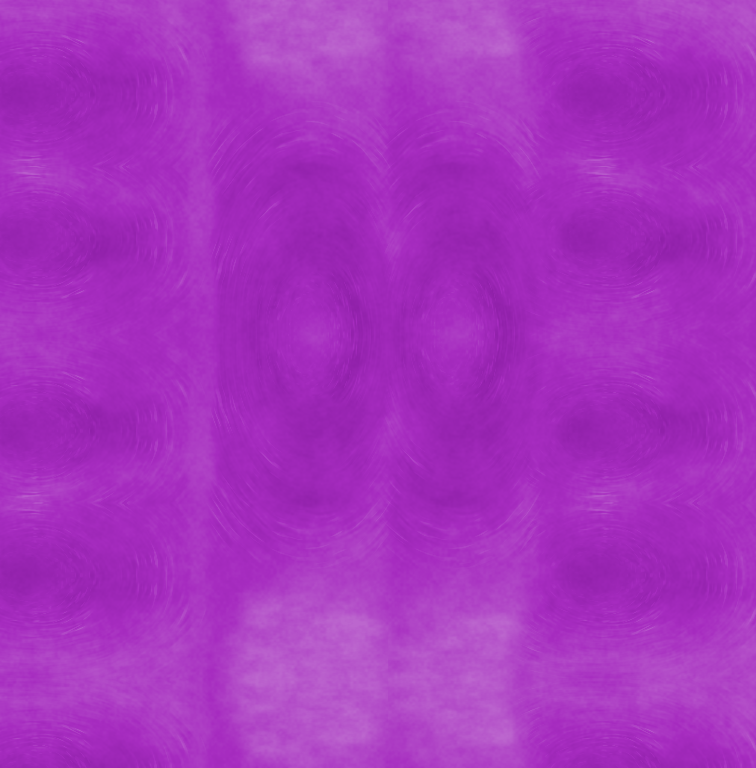
A WebGL 1 fragment shader for this texture:

```glsl
precision highp float;
uniform vec2 u_resolution;

#define ASPECT 0.984
#define MIRROR_Y 0.564
#define HALF_PERIOD 0.449
#define PANEL_LEFT 0.268
#define PANEL_RIGHT 0.690
#define SIDE_SHIFT 0.742
#define STROKE_DEPTH 0.80
#define SCRATCH_DEPTH 0.42
#define GRAIN_DEPTH 0.50
#define DARK vec3(0.560, 0.125, 0.660)
#define BASE vec3(0.652, 0.172, 0.752)
#define PALE vec3(0.725, 0.370, 0.800)

float hash(vec2 p) {
  p = fract(p * vec2(0.1031, 0.1137));
  p += dot(p, p.yx + 33.33);
  return fract((p.x + p.y) * p.x * 7.31);
}

float noise(vec2 p) {
  vec2 i = floor(p), f = fract(p);
  f = f * f * (3.0 - 2.0 * f);
  return mix(mix(hash(i), hash(i + vec2(1, 0)), f.x),
             mix(hash(i + vec2(0, 1)), hash(i + vec2(1, 1)), f.x), f.y);
}

// Layered noise centred on zero
float fbm(vec2 p) {
  float sum = 0.0, gain = 0.5;
  for (int i = 0; i < 4; i++) {
    sum += gain * (noise(p) - 0.5);
    p = mat2(1.62, 1.22, -1.22, 1.62) * p + 17.3;
    gain *= 0.58;
  }
  return sum;
}

float blob(vec2 d, vec2 radii) {
  d /= radii;
  return exp(-dot(d, d));
}

// Broken brush marks and thin scratches bending around an ellipse
float arcStrokes(vec2 d, vec2 radii) {
  vec2 e = d / radii;
  float r = length(e) + 0.10 * fbm(d * 9.0 + 40.0);
  float angle = abs(atan(e.y, e.x));
  float patches = smoothstep(0.35, 0.75, noise(d * 19.0 + 70.0));
  float broad = fbm(d * 15.0 + 20.0) + 0.7 * fbm(vec2(r * 7.0, angle * 3.0) + 20.0);
  float bristles = noise(vec2(r * 38.0 + angle * 3.0, angle * 5.0) + 60.0) - 0.5;
  float scratch = smoothstep(0.68, 0.92, noise(vec2(r * 48.0 - angle * 4.0, angle * 6.0) + 31.0));
  return smoothstep(0.1, 0.7, r) * (STROKE_DEPTH * 0.7 * broad
         + (0.15 + 0.35 * patches) * bristles + SCRATCH_DEPTH * scratch * patches);
}

// One oval of dark brushwork with a light wedge at its heart
float oval(vec2 d) {
  float wobble = fbm(d * 16.0 + 90.0);
  float r = length(d / vec2(0.075, 0.135)) + 0.45 * wobble;
  float fade = 1.0 - smoothstep(0.22, 0.34, d.y);
  float patchy = 0.65 + 0.9 * noise(d * 13.0 + 8.0);
  float tone = arcStrokes(d, vec2(0.08, 0.14)) * fade;
  tone -= 0.52 * patchy * exp(-pow((r - 0.80) * 2.3, 2.0));
  tone -= 0.30 * patchy * exp(-pow((r - 1.65) * 3.2, 2.0)) * fade;
  tone += 0.30 * blob(d - vec2(0.01, 0.0), vec2(0.035, 0.018 + 0.3 * max(d.x, 0.0)));
  float slant = smoothstep(-0.06, 0.04, d.x + 0.5 * (d.y - 0.27));
  return tone + 0.30 * slant * smoothstep(0.21, 0.29, d.y + 0.05 * wobble);
}

// Two ovals side by side, fading into a pale plaster band
float ovalPanel(vec2 p) {
  float second = smoothstep(0.488, 0.520, p.x + 0.02 * fbm(p * 20.0));
  float tone = mix(oval(p - vec2(0.404, 0.0)), oval(p - vec2(0.592, 0.0)), second);
  vec2 d = vec2(p.x - mix(0.404, 0.592, step(0.505, p.x)), p.y);
  float seam = p.x - 0.500;
  tone += 0.45 * blob(vec2(seam + 0.25 * (p.y - 0.14), p.y - 0.142), vec2(0.019, 0.075));
  tone += 0.30 * blob(p - vec2(0.685, 0.18), vec2(0.025, 0.07));
  // Rounded plaster patches with rubbed edges
  float rough = fbm(p * 13.0 + 3.0);
  float leftRim = p.x - PANEL_LEFT - 0.35 * (HALF_PERIOD - p.y);
  float rim = min(leftRim, PANEL_RIGHT - p.x) + 0.07 * rough;
  float plaster = smoothstep(-0.01, 0.05, rim)
                * smoothstep(0.305, 0.395, p.y + 0.10 * rough);
  plaster *= 1.0 - 0.45 * blob(vec2(p.x - 0.508, p.y - 0.40), vec2(0.024, 0.14));
  float cracks = fbm(d * vec2(30.0, 70.0));
  return tone + plaster * (0.54 + 0.7 * cracks + 0.5 * fbm(p * 18.0));
}

// Stacked dark whorls divided by slanting light sweeps
float whorlPanel(vec2 p) {
  vec2 d = vec2(p.x - 0.04, abs(p.y - 0.219) - 0.094);
  float rough = fbm(p * 15.0 + 11.0);
  float patchy = 0.6 + 0.9 * noise(p * 16.0 + 50.0);
  float tone = arcStrokes(d, vec2(0.12, 0.085));
  tone += 0.04 - 0.62 * patchy * blob(d + 0.03 * rough, vec2(0.085, 0.055));
  tone -= 0.26 * patchy * blob(d - vec2(0.11, 0.01), vec2(0.055, 0.035));
  float sweep = p.y - 0.212 + 0.25 * (p.x - 0.03) + 0.025 * rough;
  tone += 0.34 * patchy * blob(vec2(p.x - 0.09, sweep), vec2(0.11, 0.022));
  float wedge = p.y - 0.06 - 0.40 * p.x;
  tone -= 0.22 * blob(vec2(p.x - 0.13, wedge), vec2(0.10, 0.022));
  tone += 0.15 * blob(p, vec2(0.09, 0.030));
  float rays = fbm(vec2(p.x * 9.0, (HALF_PERIOD - p.y) / (p.x + 0.25) * 30.0));
  float paleEnd = smoothstep(0.34, 0.45, p.y + 0.10 * p.x + 0.06 * rough);
  return tone + paleEnd * (0.32 + 0.5 * rays);
}

void main() {
  vec2 p = gl_FragCoord.xy / u_resolution * vec2(ASPECT, 1.0);

  // Mirrored repeat down the canvas
  float y = abs(mod(p.y - MIRROR_Y + HALF_PERIOD, 2.0 * HALF_PERIOD) - HALF_PERIOD);
  vec2 q = vec2(p.x, y);

  // Matching side panels around the central pair
  vec2 side = vec2(q.x - SIDE_SHIFT * step(0.48, q.x), y);
  float ragged = 0.04 * fbm(q * 18.0);
  float inner = smoothstep(PANEL_LEFT - 0.008, PANEL_LEFT + 0.014, q.x + 0.4 * ragged)
              * (1.0 - smoothstep(PANEL_RIGHT - 0.025, PANEL_RIGHT + 0.03, q.x + ragged));
  float tone = mix(whorlPanel(side), ovalPanel(q), inner);

  // Pale upright strip with a swelling, and a faint right-hand seam
  float swell = 0.012 * (1.0 - smoothstep(0.18, 0.22, y));
  float strip = smoothstep(0.234, 0.254, q.x + 0.3 * ragged)
              * (1.0 - smoothstep(0.260, 0.276, q.x - swell + 0.4 * ragged));
  float stripTone = 0.24 + 0.20 * blob(vec2(0, y - 0.17), vec2(1.0, 0.06));
  tone = mix(tone, stripTone + 0.4 * fbm(q * vec2(35.0, 14.0)), 0.75 * strip);
  tone += 0.14 * smoothstep(0.826, 0.836, q.x) * smoothstep(0.30, 0.42, y);

  // Broad wear and fine unmirrored grain
  tone += 0.25 * fbm(p * 7.0 + 5.0);
  tone += GRAIN_DEPTH * (0.6 * fbm(p * 95.0) + 0.35 * (noise(p * 260.0) - 0.5));
  vec3 color = mix(BASE, DARK, clamp(-tone, 0.0, 1.0));
  color = mix(color, PALE, clamp(tone, 0.0, 1.15));
  gl_FragColor = vec4(color, 1.0);
}
```
